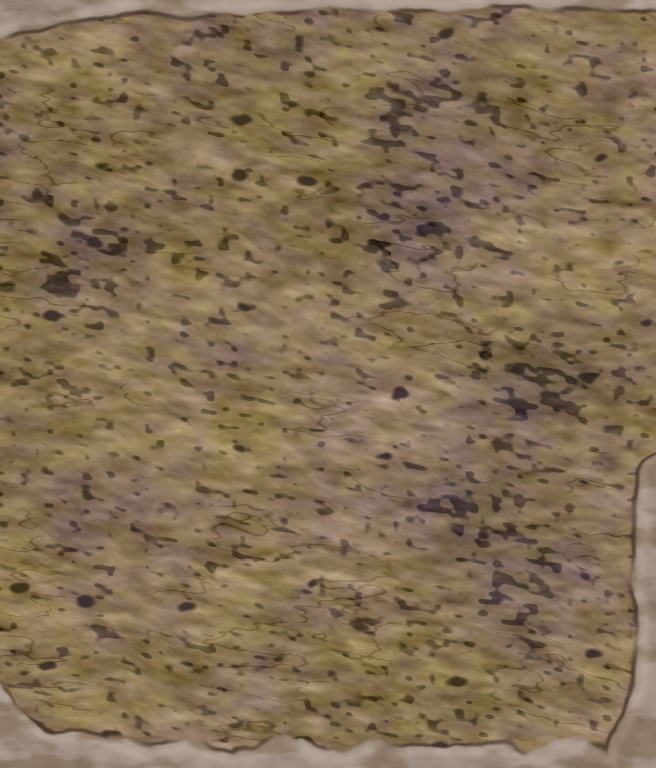
Write a Shadertoy shader that draws this texture.

```glsl
// Weathered tan sandstone block with dark stained pits, framed by pale mortar
float hash(vec2 p) {
    vec3 q = fract(vec3(p.xyx) * 0.1031);
    q += dot(q, q.yzx + 33.33);
    return fract((q.x + q.y) * q.z);
}

float noise(vec2 p) {
    vec2 i = floor(p), f = fract(p);
    f = f * f * (3.0 - 2.0 * f);
    return mix(mix(hash(i), hash(i + vec2(1, 0)), f.x),
               mix(hash(i + vec2(0, 1)), hash(i + vec2(1, 1)), f.x), f.y);
}

float fbm(vec2 p) {
    float sum = 0.0, amp = 0.53;
    for (int i = 0; i < 4; i++) {
        sum += amp * noise(p);
        p = mat2(1.9, 0.25, -0.25, 1.9) * p + 17.3;
        amp *= 0.5;
    }
    return sum;
}

// Soft dark regions: centre and radius of each
float stainMap(vec2 p) {
    vec3 spots[8] = vec3[8](
        vec3(0.54, 0.74, 0.10), vec3(0.57, 0.92, 0.09), vec3(0.35, 0.95, 0.08),
        vec3(0.00, 0.81, 0.06), vec3(0.12, 0.63, 0.09), vec3(0.61, 0.35, 0.09),
        vec3(0.70, 0.50, 0.09), vec3(0.69, 0.22, 0.07));
    float stain = 0.0;
    vec2 bent = p + 0.09 * (vec2(fbm(p * 12.0), fbm(p * 12.0 + 40.0)) - 0.5);
    for (int i = 0; i < 8; i++) {
        vec2 d = (bent - spots[i].xy) / spots[i].z;
        stain += exp(-dot(d, d) * 1.2);
    }
    return clamp(0.75 * stain + 1.3 * (fbm(p * vec2(8, 14) + 5.0) - 0.45), 0.0, 1.0);
}

// Sparse deep holes, one candidate per cell
float pits(vec2 p) {
    vec2 cell = floor(p * 11.0);
    vec2 centre = 0.25 + 0.5 * vec2(hash(cell + 3.0), hash(cell + 71.0));
    vec2 d = (fract(p * 11.0) - centre) * vec2(0.7, 1.2);
    d += 0.06 * (vec2(noise(p * 90.0), noise(p * 90.0 + 9.0)) - 0.5);
    float radius = 0.05 + 0.05 * hash(cell + 29.0);
    return step(0.82, hash(cell)) * smoothstep(radius + 0.04, radius - 0.03, length(d));
}

// Signed distance to the broken outline, positive on the stone
float blockEdge(vec2 p) {
    float rough = fbm(p * 16.0) - 0.5;
    float low = p.y - 0.027 - 0.075 * exp(-p.x * 15.0) - 0.045 * rough;
    float high = 0.988 - 0.042 * exp(-p.x * 8.0) + 0.025 * rough - p.y;
    float side = 0.824 + 0.08 * smoothstep(0.38, 0.45, p.y)
               - 0.035 * smoothstep(0.12, 0.02, p.y) + 0.02 * rough - p.x;
    return min(min(low, high), side);
}

void mainImage(out vec4 fragColor, in vec2 fragCoord) {
    vec2 p = fragCoord / iResolution.y;

    // Bedding runs nearly level, dipping a little to the right
    vec2 bed = vec2(p.x, p.y + 0.16 * p.x + 0.02 * fbm(p * 7.0));
    float stain = stainMap(p);
    float grain = fbm(bed * vec2(34, 66));
    float ledge = fbm(bed * vec2(24, 62) + 8.0)
                - fbm((bed + vec2(-0.002, 0.006)) * vec2(24, 62) + 8.0);
    float broad = fbm(p * vec2(7, 13) + 31.0) - 0.5;

    // Stone tone, then small dark flecks that crowd into the stains
    float tone = 0.26 * (grain - 0.5) + 0.24 * ledge + 0.12 * broad;
    vec3 stone = vec3(0.555, 0.468, 0.348) + tone * vec3(1.0, 0.98, 0.9);
    stone = mix(stone, stone * 0.8 + vec3(-0.01, -0.008, 0.035), stain * 0.75);
    float fleck = noise(bed * vec2(62, 118)) * 0.65 + noise(bed * vec2(105, 170) + 50.0) * 0.35;
    float cut = 0.72 - 0.17 * stain;
    stone -= vec3(0.20, 0.18, 0.13) * smoothstep(cut - 0.05, cut + 0.13, fleck);
    float crack = abs(fbm(bed * vec2(9, 34) + 60.0) - 0.5);
    stone -= 0.11 * smoothstep(0.025, 0.0, crack) * smoothstep(0.48, 0.68, noise(p * 13.0 + 4.0));
    stone = mix(stone, vec3(0.17, 0.13, 0.12), 0.8 * pits(p));

    // Ochre and violet mottling
    float tint = noise(bed * vec2(38, 60) + 90.0) + noise(p * 9.0 + 12.0) - 1.0;
    stone += tint * vec3(0.0, -0.012, 0.075);

    // Pale mortar, patchy with brown dirt
    float dirt = smoothstep(0.45, 0.68, fbm(p * vec2(14, 40) + 22.0));
    vec3 mortar = mix(vec3(0.63, 0.57, 0.52), vec3(0.49, 0.41, 0.33), dirt * 0.7);
    mortar += 0.10 * (fbm(p * 45.0) - 0.5);

    // Join the two with a lit rim and a broken shadow line
    float edge = blockEdge(p);
    vec3 color = mix(mortar, stone, smoothstep(-0.003, 0.003, edge));
    color += 0.05 * smoothstep(0.012, 0.0, abs(edge + 0.012));
    float shadow = smoothstep(0.0055, 0.0, abs(edge)) * smoothstep(0.2, 0.6, noise(p * 24.0 + 7.0));
    color = mix(color, vec3(0.25, 0.19, 0.15), 0.75 * shadow);

    fragColor = vec4(clamp(color, 0.0, 1.0), 1.0);
}
```
